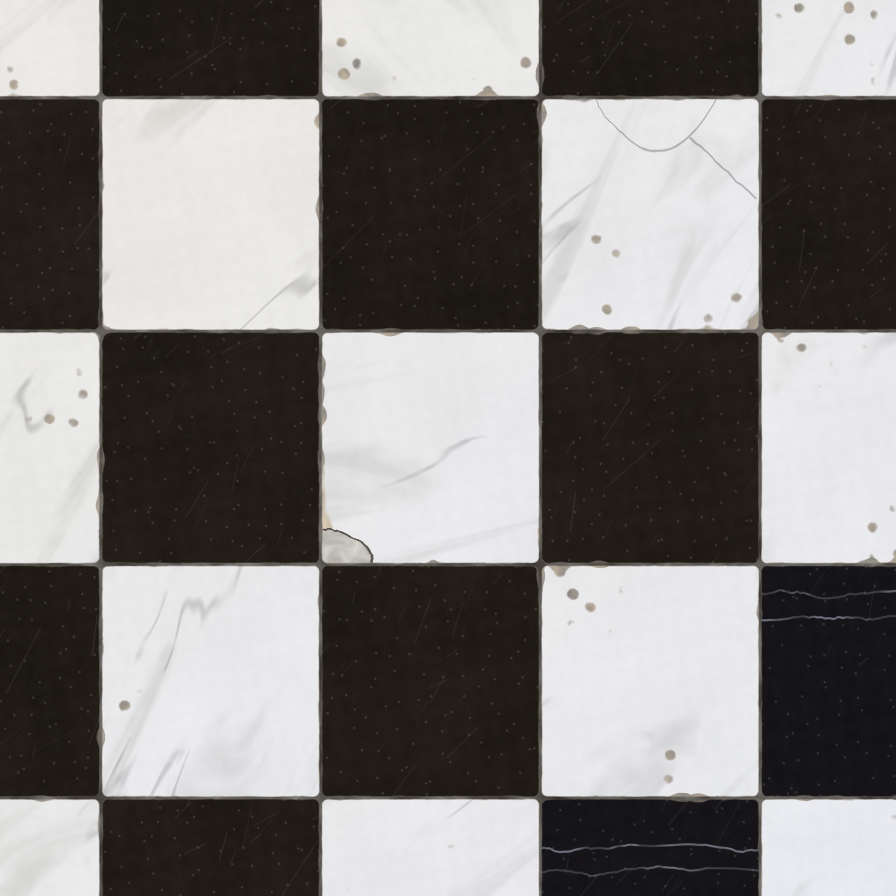
Write a Shadertoy shader that draws this texture.

```glsl
// Worn checkerboard floor of veined white marble and scratched black stone.

float hash(vec2 p) {
    return fract(sin(dot(p, vec2(127.1, 311.7))) * 43758.5);
}

vec2 hash2(vec2 p) {
    return vec2(hash(p), hash(p + 17.3));
}

// Warped, layered sines, roughly -1 to 1
float waves(vec2 p) {
    float sum = 0.0, amp = 0.6;
    for (int i = 0; i < 5; i++) {
        p = mat2(0.8, 0.6, -0.6, 0.8) * p * 1.7 + 1.3;
        p += 0.6 * sin(p.yx * 1.1);
        sum += amp * sin(p.x) * cos(p.y);
        amp *= 0.6;
    }
    return sum;
}

// Cellular noise: distance to the nearest scattered point
float cellular(vec2 p) {
    vec2 cell = floor(p);
    float nearest = 2.0;
    for (int y = -1; y <= 1; y++)
        for (int x = -1; x <= 1; x++) {
            vec2 c = cell + vec2(x, y);
            nearest = min(nearest, length(c + hash2(c) - p));
        }
    return nearest;
}

float segment(vec2 p, vec2 a, vec2 b) {
    vec2 ab = b - a;
    return length(p - a - ab * clamp(dot(p - a, ab) / dot(ab, ab), 0.0, 1.0));
}

float stroke(float dist, float width, float px) {
    return 1.0 - smoothstep(width - 0.5 * px, width + px, abs(dist));
}

vec3 whiteMarble(vec2 uv, vec2 local, vec2 tile, float px) {
    float seed = hash(tile + 4.0);
    float angle = mix(0.65, 1.1, seed);
    if (tile == vec2(1, 1)) angle = 0.22;
    if (tile == vec2(1, 3)) angle = -0.65;
    vec2 q = mat2(cos(angle), -sin(angle), sin(angle), cos(angle)) * local;

    vec3 col = mix(vec3(0.915, 0.91, 0.895), vec3(0.91, 0.915, 0.935),
                   clamp(0.5 + 0.6 * (uv.x - uv.y) + 0.3 * (seed - 0.5), 0.0, 1.0));
    col += 0.012 * waves(local * 3.0 + seed * 20.0) + 0.008 * waves(uv * 110.0);

    // Soft grain, then thin broken veins along it
    float grain = waves(q * vec2(1.2, 6.0) + seed * 40.0);
    col -= vec3(0.07, 0.07, 0.075) * smoothstep(0.2, 1.0, grain);
    float vein = 1.0 - smoothstep(0.0, 0.07, abs(waves(q * vec2(0.6, 2.2) + seed * 70.0)));
    col -= 0.13 * vein * smoothstep(0.1, 0.7, waves(q * vec2(2.0, 3.0) + seed * 9.0));

    // Hairline cracks across one slab
    if (tile == vec2(2, 2)) {
        vec2 w = local + 0.012 * waves(local * 5.0);
        float bow = w.y - 0.77 - 3.0 * pow(w.x - 0.53, 2.0);
        float crack = min(abs(bow) * 0.2, 0.25 * segment(w, vec2(0.68, 0.83), vec2(0.98, 0.57)));
        col -= 0.22 * stroke(crack, 0.0007, px);
    }

    // Broken corner and sliver
    if (tile == vec2(1, 1)) {
        vec2 w = local + 0.015 * waves(local * 9.0);
        float corner = length(w * vec2(1.0, 1.6)) - 0.235;
        float sliver = w.x - 0.085 * (1.0 - w.y / 0.42);
        float rough = 0.09 * waves(uv * 70.0);
        col = mix(col, vec3(0.81, 0.76, 0.68) + rough, smoothstep(0.01, -0.01, sliver));
        col = mix(col, vec3(0.77, 0.76, 0.73) + rough, smoothstep(0.01, -0.01, corner));
        col = mix(col, vec3(0.25, 0.22, 0.19), 0.8 * stroke(corner * 0.22, 0.0012, px));
    }
    return col;
}

vec3 blackStone(vec2 uv, vec2 local, vec2 tile, float px) {
    float veined = step(abs(tile.x - tile.y - 3.0), 0.5);
    vec3 col = mix(vec3(0.105, 0.088, 0.068), vec3(0.145, 0.124, 0.102),
                   clamp(0.3 + 0.45 * hash(tile + 2.0) + 0.35 * waves(uv * 14.0), 0.0, 1.0));
    col = mix(col, vec3(0.075, 0.072, 0.095), 0.8 * veined);
    col += 0.01 * waves(uv * 90.0);

    // Fine scratches
    for (int i = 0; i < 22; i++) {
        vec2 k = tile * 3.7 + float(i) * 1.9, a = hash2(k);
        float turn = 0.9 + 1.1 * (hash(k + 5.0) - 0.5);
        vec2 b = a + vec2(cos(turn), sin(turn)) * mix(0.05, 0.35, pow(hash(k + 8.0), 3.0));
        col += 0.07 * hash(k + 3.0) * stroke(segment(local, a, b) * 0.25, 0.0004, px);
    }
    // Pale specks
    col += 0.1 * smoothstep(0.09, 0.03, cellular(uv * 42.0));

    // Jagged pale veins
    for (int i = 0; i < 2; i++) {
        float k = float(i);
        float height = (tile.y < 0.0 ? 0.027 : 0.312) + 0.025 * k
                     + 0.007 * waves(vec2(uv.x * 17.0, k * 5.0 + tile.y));
        float strength = 0.25 + 0.35 * smoothstep(-0.3, 0.6, waves(uv * 24.0 + k));
        col = mix(col, vec3(0.66, 0.68, 0.74), veined * strength * stroke(uv.y - height, 0.0009, px));
    }
    return col;
}

void mainImage(out vec4 fragColor, in vec2 fragCoord) {
    vec2 uv = fragCoord / iResolution.xy, pitch = vec2(0.2453, 0.2605);
    float px = 1.0 / iResolution.y;
    vec2 grid = (uv - vec2(0.1125, 0.1095)) / pitch;
    vec2 tile = floor(grid), local = fract(grid);
    bool isWhite = mod(tile.x + tile.y, 2.0) < 0.5;

    // Distance inward from the slab edge, with rounded corners
    vec2 inset = max(0.008 - (0.5 - abs(local - 0.5)) * pitch, 0.0);
    float edge = 0.008 - length(inset) - 0.0004 * waves(uv * 45.0);

    // Chips bite deeper into the white slabs
    float bite = smoothstep(0.42, 0.05, cellular(uv * 26.0)) * smoothstep(-0.1, 0.8, waves(uv * 9.0 + 3.0));
    float chip = (isWhite ? 0.008 : 0.003) * bite + 0.0007 * waves(uv * 80.0);

    vec3 grout = mix(vec3(0.22, 0.20, 0.18), vec3(0.50, 0.49, 0.47), 0.5 + 0.5 * waves(uv * 30.0));
    vec3 chipped = mix(vec3(0.52, 0.51, 0.50), vec3(0.76, 0.70, 0.62), 0.5 + 0.5 * waves(uv * 55.0));
    vec3 face = isWhite ? whiteMarble(uv, local, tile, px) : blackStone(uv, local, tile, px);

    vec3 col = mix(grout, isWhite ? chipped : chipped * 0.6, smoothstep(-px, px, edge - 0.0016));
    col = mix(col, face, smoothstep(-px, px, edge - 0.0018 - max(chip, 0.0)));
    fragColor = vec4(clamp(col, 0.0, 1.0), 1.0);
}
```
